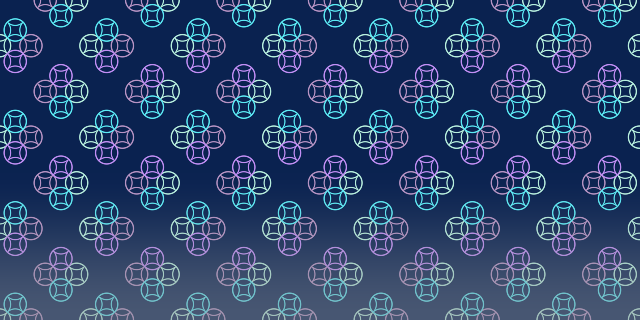
Reproduce this pattern procedurally as a WebGL 1 fragment shader.

```glsl
precision highp float;

uniform vec2 u_resolution;

const float COLUMNS = 7.0;
const vec2 LATTICE_ORIGIN = vec2(1.0 / 6.0, 0.0);
const float RADIUS = 0.1215;
const float SPACING = RADIUS * 1.41421;
const float OUTLINE_HALF = 0.0075;
const float ARC_HALF = 0.0065;

const vec3 NAVY = vec3(0.04, 0.135, 0.315);
const vec3 HAZE = vec3(0.54, 0.56, 0.59);
const vec3 CYAN = vec3(0.36, 0.92, 0.96);
const vec3 VIOLET = vec3(0.76, 0.56, 0.96);
const vec3 MINT = vec3(0.72, 0.94, 0.87);
const vec3 MAUVE = vec3(0.72, 0.58, 0.77);

// Coverage of a line around the zero of a distance
float stroke(float dist, float halfWidth, float pixel) {
  return 1.0 - smoothstep(-0.5 * pixel, 0.5 * pixel, abs(dist) - halfWidth);
}

// Ring holding four inward arcs that meet on its diagonals
float lobe(vec2 p, float radius, float spacing, float pixel) {
  float ring = length(p) - radius;
  vec2 folded = abs(p);
  folded = vec2(max(folded.x, folded.y), min(folded.x, folded.y));
  float arc = length(folded - vec2(spacing, 0.0)) - radius;
  float inside = 1.0 - smoothstep(-0.5 * pixel, 0.5 * pixel, ring);
  return max(stroke(ring, OUTLINE_HALF, pixel),
             stroke(arc, ARC_HALF, pixel) * inside);
}

vec3 paintLobe(vec3 base, vec2 p, vec2 direction, vec3 tint, float pixel) {
  return mix(base, tint, lobe(p - direction * SPACING, RADIUS, SPACING, pixel));
}

// Four lobes in a cross, one colour each
vec3 paintMotif(vec3 base, vec2 p, float pixel) {
  base = paintLobe(base, p, vec2(-1.0, 0.0), MINT, pixel);
  base = paintLobe(base, p, vec2(1.0, 0.0), MAUVE, pixel);
  base = paintLobe(base, p, vec2(0.0, -1.0), VIOLET, pixel);
  return paintLobe(base, p, vec2(0.0, 1.0), CYAN, pixel);
}

void main() {
  float pixel = COLUMNS / u_resolution.x;
  vec2 grid = gl_FragCoord.xy * pixel - LATTICE_ORIGIN;
  vec3 colour = NAVY;

  // Two staggered lattices, the second turned by half a revolution
  for (int i = 0; i < 2; i++) {
    float lattice = float(i);
    vec2 local = fract(grid - 0.5 * lattice + 0.5) - 0.5;
    colour = paintMotif(colour, local * (1.0 - 2.0 * lattice), pixel);
  }

  // Haze rising from the lower edge
  float height = gl_FragCoord.y / u_resolution.y;
  float haze = 0.48 * (1.0 - smoothstep(0.0, 0.48, height));
  gl_FragColor = vec4(mix(colour, HAZE, haze), 1.0);
}
```
